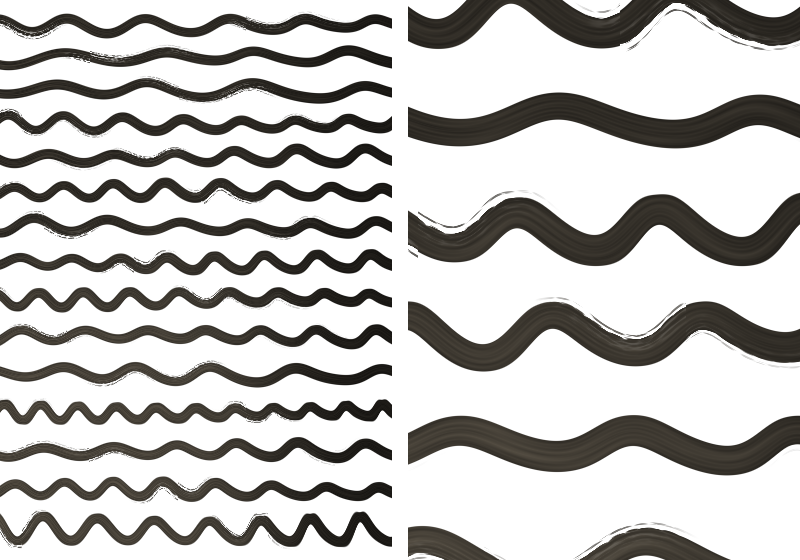
Left, the full canvas; right, a detail of the centre.
Reproduce this pattern procedurally as a WebGL 1 fragment shader.

```glsl
precision highp float;
// Fifteen wavy brush strokes of dark ink across white paper.
// Each stroke is a warped cosine with its own crest count and phase;
// stretched cellular noise gives bristle streaks, dry gaps and ragged edges.

uniform vec2 u_resolution;

vec2 hash2(vec2 p) {
  return fract(sin(vec2(dot(p, vec2(127.1, 311.7)), dot(p, vec2(269.5, 183.3)))) * 4375.85);
}

// Distance to the nearest scattered point.
float cellular(vec2 p) {
  vec2 cell = floor(p);
  float nearest = 2.0;
  for (int j = -1; j <= 1; j++) {
    for (int i = -1; i <= 1; i++) {
      vec2 c = cell + vec2(float(i), float(j));
      nearest = min(nearest, length(c + hash2(c) - p));
    }
  }
  return nearest;
}

// Height of a stroke's centre line, measured down from the top; u runs 0 to 1 across.
float strokeY(float u, float row, float crests, float phase) {
  float angle = 6.2832 * (crests * u - phase) + 0.5 * sin(7.0 * u + 2.3 * row);
  angle += 0.4 * u * sin(angle + 0.8);
  float height = 0.0105 + 0.003 * sin(2.4 * row + 5.0 * u);
  height += 0.010 * step(13.5, row);
  float centre = 0.0442 + 0.0644 * row - 0.0267 * sin(3.1416 * row / 14.0);
  return centre + 0.0025 * sin(5.0 * u + 1.7 * row) - height * cos(angle);
}

void main() {
  float aspect = u_resolution.x / u_resolution.y;
  float pixel = 1.0 / u_resolution.y;
  float u = gl_FragCoord.x / u_resolution.x;
  float y = 1.0 - gl_FragCoord.y * pixel;

  // Crests across and starting phase, one entry per stroke from the top.
  mat4 crests = mat4(5.1, 4.0, 3.8, 6.9, 6.1, 7.4, 5.7, 7.8,
                     8.3, 6.6, 4.9, 10.3, 6.0, 7.5, 7.4, 0.0);
  mat4 phases = mat4(0.95, 0.65, 0.50, 0.20, 0.72, 0.21, 0.58, 0.36,
                     0.84, 0.43, 0.73, 0.14, 0.67, 0.21, 0.90, 0.0);

  // Find the nearest stroke, correcting vertical distance for slope.
  float offset = 1.0;
  float row = 0.0;
  for (int g = 0; g < 4; g++) {
    for (int k = 0; k < 4; k++) {
      float r = float(g * 4 + k);
      if (r < 14.5) {
        float here = strokeY(u, r, crests[g][k], phases[g][k]);
        float ahead = strokeY(u + 0.002, r, crests[g][k], phases[g][k]);
        float slope = (ahead - here) / (0.002 * aspect);
        float d = (y - here) / sqrt(1.0 + slope * slope);
        if (abs(d) < abs(offset)) {
          offset = d;
          row = r;
        }
      }
    }
  }

  // Bristle texture follows the stroke.
  float halfWidth = 0.0082 + 0.0010 * u + 0.0006 * sin(11.0 * u + 3.1 * row);
  float across = offset / halfWidth;
  float x = u * aspect;
  float bristle = cellular(vec2(x * 14.0, across * 4.0 + row * 17.0));
  float grain = cellular(vec2(x * 130.0, across * 5.0 + row * 23.0));

  // Dry patches fade toward the right and are strongest in the top strokes.
  float patches = sin(9.0 * u + 4.1 * row + 1.0) + 0.5 * sin(23.0 * u + 2.7 * row);
  float dry = smoothstep(0.1, 1.2, patches) * (1.0 - smoothstep(0.55, 0.95, u));
  float topDry = 1.0 - smoothstep(1.0, 4.0, row);
  float side = across * (sin(5.0 * u + 2.0 * row) > 0.0 ? 1.0 : -1.0);

  // Solid body with a ragged edge on the dry side.
  float ragged = 0.0016 * dry * smoothstep(0.2, 0.9, grain) * step(0.0, side);
  float body = 1.0 - smoothstep(-0.7 * pixel, 0.7 * pixel, abs(offset) - halfWidth + ragged);
  float scratch = smoothstep(0.4, 0.75, 0.55 * bristle + 0.5 * grain);
  scratch *= dry * (0.15 + 0.65 * topDry) * smoothstep(-0.5, 0.7, side);

  // Stray hair of ink running beside the body.
  float hairGap = abs(side - 1.27 - 0.1 * sin(17.0 * u + row)) * halfWidth;
  float hair = 1.0 - smoothstep(0.0003, 0.0003 + pixel, hairGap);
  hair *= dry * smoothstep(0.65, 0.3, grain) * 0.75;

  // Ink is paler in the lower strokes and darkens to the right.
  float pale = smoothstep(5.0, 10.0, row) * (1.0 - smoothstep(0.4, 0.9, u));
  float tone = 0.165 + 0.06 * pale - 0.075 * smoothstep(0.5, 1.0, u);
  tone += 0.13 * (bristle - 0.42) * (1.0 - 0.6 * u);
  tone += 0.045 * (1.0 - across * across) * (0.4 + pale);
  vec3 ink = clamp(tone, 0.05, 0.4) * vec3(1.0, 0.92, 0.79);

  float coverage = max(body * (1.0 - scratch), hair);
  gl_FragColor = vec4(mix(vec3(1.0), ink, coverage), 1.0);
}
```
